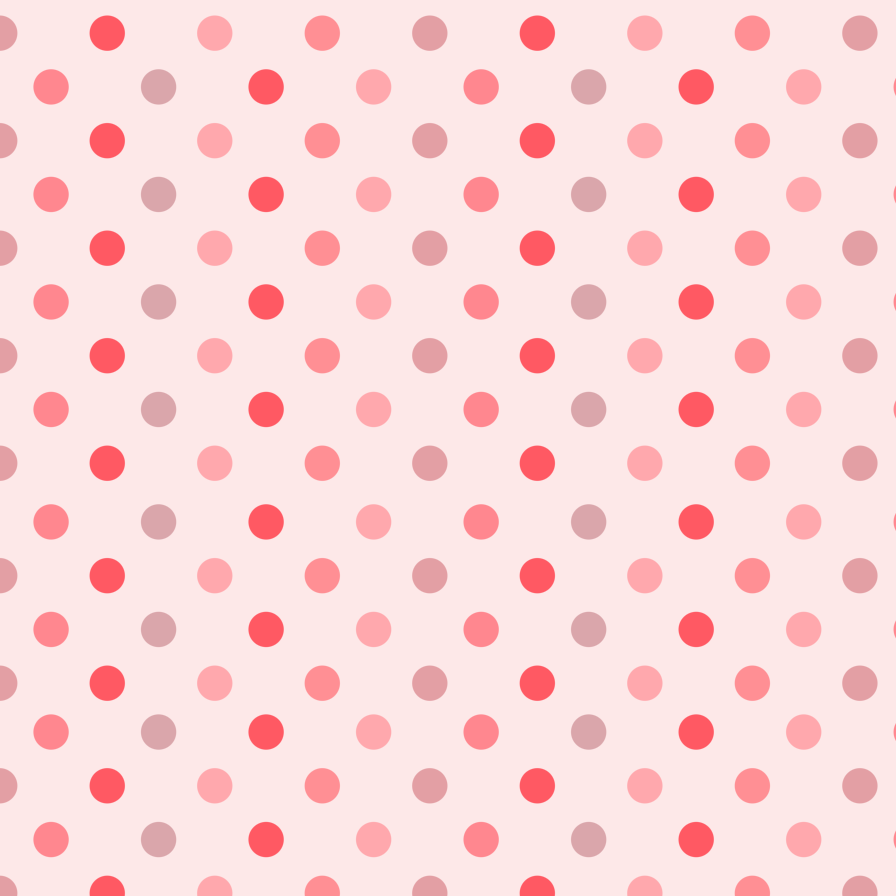
Give the GLSL for this pattern, as a Shadertoy shader.

```glsl
// Staggered polka dots in pinks, reds and mauves on a pale blush ground.
// Each point finds its nearest row and column, and a circle distance
// shades the dot; colours cycle every four columns.

// Colour of a dot from its column; odd rows use slightly different tints.
vec3 dotColour(float column, float odd) {
    float k = mod(column + 2.0 * odd, 4.0);
    // Odd rows run: coral, mauve, red, rose
    if (odd > 0.5) {
        k = mod(column, 4.0);
        if (k < 0.5) return vec3(1.0, 0.53, 0.56);
        if (k < 1.5) return vec3(0.855, 0.65, 0.67);
        if (k < 2.5) return vec3(1.0, 0.35, 0.39);
        return vec3(1.0, 0.66, 0.68);
    }
    // Even rows run: mauve, red, rose, coral
    if (k < 0.5) return vec3(0.89, 0.625, 0.645);
    if (k < 1.5) return vec3(1.0, 0.35, 0.39);
    if (k < 2.5) return vec3(1.0, 0.66, 0.68);
    return vec3(1.0, 0.56, 0.58);
}

void mainImage(out vec4 fragColor, in vec2 fragCoord) {
    vec2 p = fragCoord / iResolution.y;
    p.y = 1.0 - p.y;

    // Four rows below the middle sit slightly low
    p.y -= 0.0055 * (step(0.549, p.y) - step(0.79, p.y));

    // Nearest row, counted from the top
    float row = floor((p.y - 0.037) / 0.06 + 0.5);
    float odd = mod(row, 2.0);

    // Nearest column; odd rows are staggered just short of half a step
    float startX = mix(-0.0003, 0.057, odd);
    float column = floor((p.x - startX) / 0.12 + 0.5);

    // Round dot with a smooth edge
    vec2 centre = vec2(startX + 0.12 * column, 0.037 + 0.06 * row);
    float d = length(p - centre) - 0.0197;
    float aa = 0.75 / iResolution.y;
    float cover = 1.0 - smoothstep(-aa, aa, d);

    vec3 ground = vec3(0.992, 0.91, 0.91);
    fragColor = vec4(mix(ground, dotColour(column, odd), cover), 1.0);
}
```
